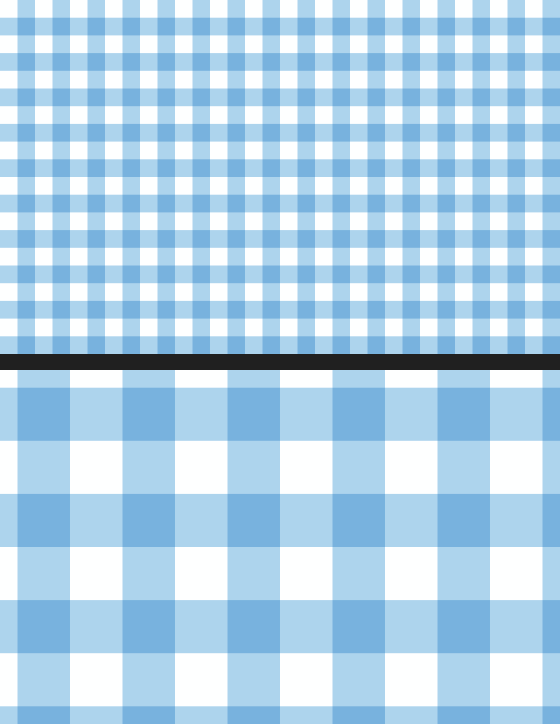
Top: the whole. Bottom: its middle third, enlarged.
This pattern is drawn by a Shadertoy shader. Its source:

```glsl
// Blue and white gingham: 16 by 10 checks, flat colours with crisp edges.
// One band per repeat runs each way, filling half of it; the number of bands
// covering a point picks white, light blue or, at crossings, deep blue.

// Coverage of the half-width bands centred on each whole number plus center.
vec2 bandCoverage(vec2 cell, vec2 center, vec2 pixelSize) {
    vec2 edgeDistance = 0.25 - abs(fract(cell - center + 0.5) - 0.5);
    return clamp(edgeDistance / pixelSize + 0.5, 0.0, 1.0);
}

void mainImage(out vec4 fragColor, in vec2 fragCoord) {
    vec2 repeats = vec2(16.0, 10.0);
    vec2 cell = fragCoord / iResolution.xy * repeats;

    // Vertical bands fill the right half of a cell, horizontal ones the lower half.
    vec2 band = bandCoverage(cell, vec2(0.75, 0.25), repeats / iResolution.xy);

    // Blend across the columns first, then across the rows.
    vec3 white = vec3(0.995, 1.0, 1.0);
    vec3 lightBlue = vec3(0.68, 0.83, 0.93);
    vec3 deepBlue = vec3(0.47, 0.70, 0.87);
    vec3 plainRow = mix(white, lightBlue, band.x);
    vec3 bandRow = mix(lightBlue, deepBlue, band.x);
    fragColor = vec4(mix(plainRow, bandRow, band.y), 1.0);
}
```
